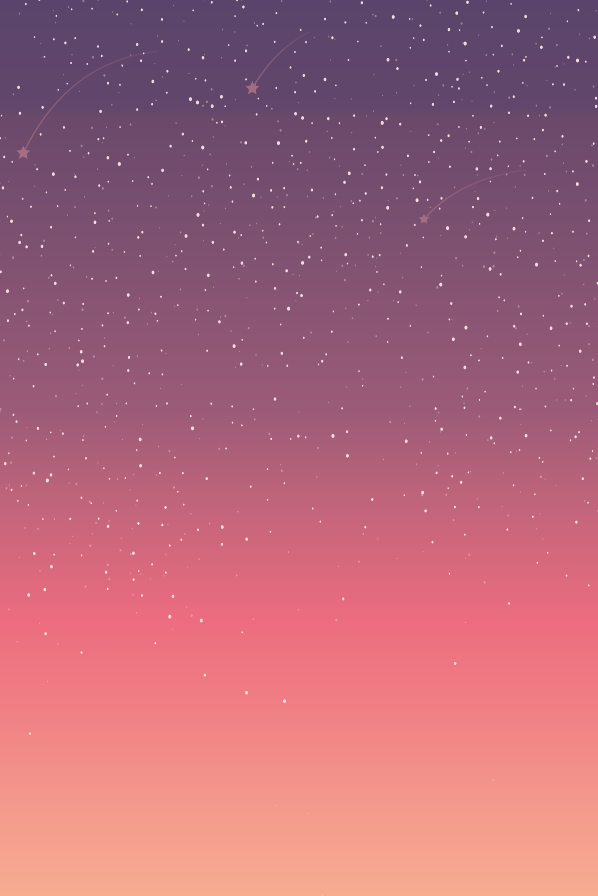
Reproduce this background procedurally as a WebGL 1 fragment shader.

```glsl
precision highp float;
// Dusk sky: a vertical ramp from violet through rose to peach, scattered with
// small stars that thin out downwards, and three faint shooting stars.
// Stars come from jittered hash grids; trails are quadratic Bezier curves.
uniform vec2 u_resolution;

const float PI = 3.14159;
const float HEIGHT = 1.5; // canvas height in units of its width
const vec3 STAR_WHITE = vec3(1.0, 0.92, 0.92);
const vec3 METEOR_ROSE = vec3(0.68, 0.45, 0.52);

float hash(vec2 p) {
  p = fract(p * vec2(0.1271, 0.3117));
  p += dot(p, p.yx + 33.33);
  return fract((p.x + p.y) * p.x * 17.31);
}

float noise(vec2 p) {
  vec2 i = floor(p), f = fract(p);
  f *= f * (3.0 - 2.0 * f);
  vec2 e = vec2(0.0, 1.0);
  return mix(mix(hash(i), hash(i + e.yx), f.x),
             mix(hash(i + e.xy), hash(i + e.yy), f.x), f.y);
}

// Linear position of x between a and b
float ramp(float a, float b, float x) {
  return clamp((x - a) / (b - a), 0.0, 1.0);
}

// Sky colour at a depth of 0 (top) to 1 (bottom)
vec3 sky(float depth) {
  vec3 c = vec3(0.355, 0.268, 0.418);
  c = mix(c, vec3(0.385, 0.275, 0.420), ramp(0.0, 0.12, depth));
  c = mix(c, vec3(0.415, 0.285, 0.420), ramp(0.12, 0.13, depth));
  c = mix(c, vec3(0.485, 0.315, 0.440), ramp(0.13, 0.26, depth));
  c = mix(c, vec3(0.610, 0.358, 0.470), ramp(0.26, 0.46, depth));
  c = mix(c, vec3(0.740, 0.390, 0.480), ramp(0.46, 0.55, depth));
  c = mix(c, vec3(0.925, 0.425, 0.500), ramp(0.55, 0.69, depth));
  c = mix(c, vec3(0.940, 0.490, 0.515), ramp(0.69, 0.78, depth));
  c = mix(c, vec3(0.955, 0.610, 0.555), ramp(0.78, 0.91, depth));
  return mix(c, vec3(0.965, 0.675, 0.570), ramp(0.91, 1.0, depth));
}

// Share of grid cells holding a star: clustered, thinning low and to the right
float starDensity(vec2 p) {
  float depth = 1.0 - p.y / HEIGHT;
  float fade = 1.0 - smoothstep(0.52, 0.76, depth + 0.1 * (p.x - 0.4));
  float cluster = 0.45 + 0.9 * noise(p * 5.0 + 3.0);
  return fade * cluster + 0.025 * (1.0 - smoothstep(0.78, 0.87, depth));
}

// One layer of slightly tall dots, one per grid cell at most
float starLayer(vec2 p, float cells, float share, float radius, float seed, float px) {
  vec2 home = floor(p * cells);
  float light = 0.0;
  for (int j = -1; j <= 1; j++) {
    for (int i = -1; i <= 1; i++) {
      vec2 cell = home + vec2(float(i), float(j));
      vec2 id = cell + seed;
      vec2 jitter = vec2(hash(id + 11.0), hash(id + 47.0));
      vec2 center = (cell + jitter) / cells;
      float size = radius * mix(0.55, 1.25, pow(hash(id + 83.0), 2.0));
      float d = length((p - center) * vec2(1.0, 0.8)) - size;
      float lit = step(hash(id), share * starDensity(center));
      light = max(light, lit * (1.0 - smoothstep(-0.5 * px, 0.5 * px, d)));
    }
  }
  return light;
}

// Signed distance to a five-pointed star
float starDistance(vec2 p, float radius) {
  float sector = 2.0 * PI / 5.0;
  float a = mod(atan(p.x, p.y) + 0.5 * sector, sector) - 0.5 * sector;
  vec2 q = length(p) * vec2(cos(a), abs(sin(a)));
  vec2 tip = vec2(radius, 0.0);
  vec2 notch = 0.5 * radius * vec2(cos(PI / 5.0), sin(PI / 5.0));
  return dot(q - tip, normalize(vec2(notch.y, radius - notch.x)));
}

// Coverage of a star head with a thin curved trail that fades to its end
float meteor(vec2 p, vec2 head, vec2 bend, vec2 tail, float radius, float px) {
  float trail = 0.0;
  vec2 a = head;
  for (int i = 1; i <= 18; i++) {
    float t = float(i) / 18.0;
    vec2 b = mix(mix(head, bend, t), mix(bend, tail, t), t);
    float h = clamp(dot(p - a, b - a) / dot(b - a, b - a), 0.0, 1.0);
    float d = length(p - mix(a, b, h));
    float line = 1.0 - smoothstep(0.0004, 0.0004 + px, d);
    trail = max(trail, line * mix(0.6, 0.15, t));
    a = b;
  }
  float star = 1.0 - smoothstep(-0.5 * px, 0.5 * px, starDistance(p - head, radius));
  return max(trail, 0.85 * star);
}

void main() {
  vec2 uv = gl_FragCoord.xy / u_resolution;
  vec2 p = uv * vec2(1.0, HEIGHT);
  float px = HEIGHT / u_resolution.y;
  vec3 color = sky(1.0 - uv.y);

  // Shooting stars
  float streak = meteor(p, vec2(0.039, 1.244), vec2(0.114, 1.398), vec2(0.264, 1.414), 0.012, px);
  streak = max(streak, meteor(p, vec2(0.422, 1.352), vec2(0.460, 1.418), vec2(0.518, 1.447), 0.012, px));
  streak = max(streak, meteor(p, vec2(0.709, 1.133), vec2(0.768, 1.201), vec2(0.879, 1.215), 0.009, px));
  color = mix(color, METEOR_ROSE, streak);

  // Faint dust, then bright stars
  color = mix(color, STAR_WHITE, 0.35 * starLayer(p, 32.0, 0.5, 0.0014, 210.0, px));
  color = mix(color, STAR_WHITE, 0.9 * starLayer(p, 30.0, 0.75, 0.0021, 20.0, px));
  gl_FragColor = vec4(color, 1.0);
}
```
